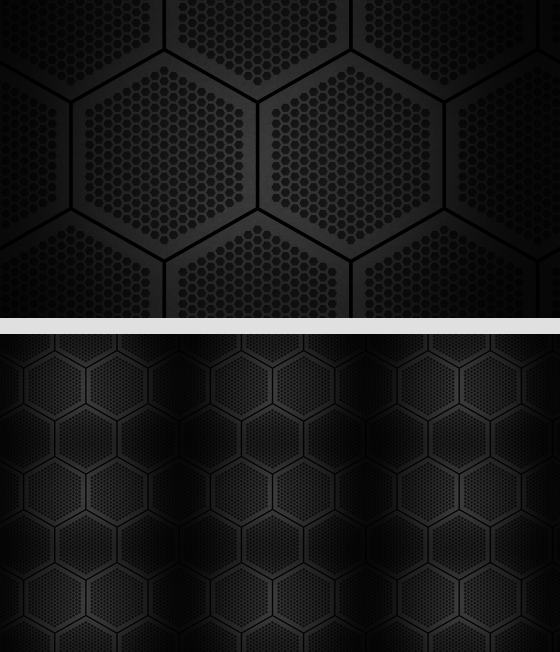
Top: one tile. Bottom: repeated 3 by 3.
Reproduce this pattern procedurally as a Shadertoy shader.

```glsl
#define PLATES_ACROSS 3.0
#define PLATE_ORIGIN vec2(0.2933, 0.511)
#define GROOVE_HALF_WIDTH 0.0098
#define HOLE_PITCH 0.057735
#define HOLE_FILL 0.765
#define HOLE_RINGS 8.0
#define PLATE_TONE 0.217
#define HOLE_TONE 0.088
#define LIGHT_CENTER vec2(0.47, 0.47)
#define EDGE_LIGHT vec2(0.17, 0.65)
#define GRAIN_CELLS vec2(256.0, 145.0)
#define GRAIN_AMOUNT 0.09

const float TAU = 6.283185;
const float SQRT3 = 1.7320508;

float hash12(vec2 p) {
    vec3 q = fract(vec3(p.xyx) * 0.1031);
    q += dot(q, q.yzx + 33.33);
    return fract((q.x + q.y) * q.z);
}

// Apothem distance of a hexagon with vertical sides
float hexRadius(vec2 p) {
    p = abs(p);
    return max(p.x, dot(p, vec2(0.5, 0.5 * SQRT3)));
}

// Offset from the nearest centre of a unit-width hexagon lattice
vec2 hexLocal(vec2 p) {
    vec2 period = vec2(1.0, SQRT3);
    vec2 a = p - period * floor(p / period + 0.5);
    vec2 b = p - period * (floor(p / period) + 0.5);
    return dot(a, a) < dot(b, b) ? a : b;
}

// Soft light that fades towards the canvas borders and wraps around
float wrappedLight(vec2 uv) {
    vec2 shade = 0.5 - 0.5 * cos(TAU * (uv - LIGHT_CENTER));
    vec2 level = mix(vec2(1.0), EDGE_LIGHT, pow(shade, vec2(1.3)));
    return level.x * level.y;
}

void mainImage(out vec4 fragColor, in vec2 fragCoord) {
    vec2 uv = fragCoord / iResolution.xy;
    float pixel = PLATES_ACROSS / iResolution.x;

    // Large plates: two staggered rows fill the canvas height
    vec2 plate = hexLocal((uv - PLATE_ORIGIN) * vec2(PLATES_ACROSS, SQRT3));
    float radius = hexRadius(plate);
    float tone = PLATE_TONE * mix(0.92, 1.03, smoothstep(0.15, 0.48, radius));

    // Perforation: a hexagonal field of small flat-topped holes
    vec2 hole = hexLocal(plate.yx / HOLE_PITCH).yx * HOLE_PITCH;
    float fieldLimit = (HOLE_RINGS + 0.5) * HOLE_PITCH * 0.5 * SQRT3;
    float inField = step(hexRadius(plate - hole), fieldLimit);
    float holeEdge = hexRadius(hole.yx) - 0.5 * HOLE_PITCH * HOLE_FILL;
    float holeMask = inField * (1.0 - smoothstep(-0.6 * pixel, 0.6 * pixel, holeEdge));

    // Hole floors are shaded under their upper left rim
    float slope = dot(hole, vec2(0.6, -0.8)) / HOLE_PITCH;
    float rim = smoothstep(-0.1 * HOLE_PITCH, 0.0, holeEdge);
    float holeTone = HOLE_TONE * (1.0 + (0.2 + 0.5 * rim) * slope);
    tone = mix(tone, holeTone, holeMask);

    // Grain and black grooves between plates
    float grain = hash12(floor(uv * GRAIN_CELLS)) - 0.5;
    tone *= 1.0 + GRAIN_AMOUNT * grain;
    float grooveEdge = 0.5 - radius - GROOVE_HALF_WIDTH;
    tone *= smoothstep(-0.6 * pixel, 0.6 * pixel, grooveEdge);

    fragColor = vec4(vec3(tone * wrappedLight(uv)), 1.0);
}
```
